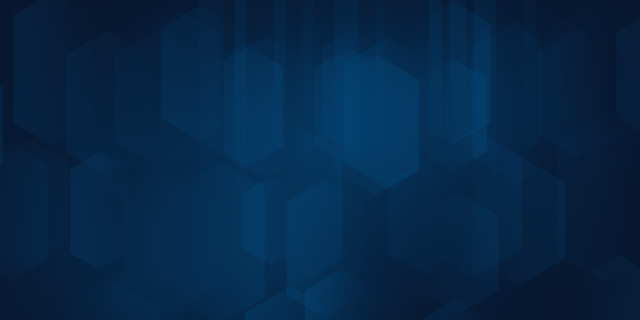
Give the GLSL for this background, as a WebGL 2 fragment shader.

```glsl
#version 300 es
precision highp float;

uniform vec2 u_resolution;
out vec4 fragColor;

vec4 hash4(float n) {
    vec4 v = fract(n * vec4(0.1031, 0.1030, 0.0973, 0.1099));
    v += dot(v, v.wzxy + 33.33);
    return fract((v.xxyz + v.yzzw) * v.zywx);
}

// Pointy-top hexagon with its upright sides lengthened by stretch
float hexagonDistance(vec2 p, float halfWidth, float stretch) {
    vec2 q = abs(p);
    q.y = max(q.y - stretch, 0.0);
    return max(q.x, dot(q, vec2(0.5, 0.866))) - halfWidth;
}

float inside(float dist, float softness) {
    return 1.0 - smoothstep(-softness, softness, dist);
}

float glow(vec2 offset, vec2 falloff) {
    return exp(-dot(offset * offset, falloff));
}

void main() {
    vec2 p = gl_FragCoord.xy / u_resolution.y;
    float edge = 0.8 / u_resolution.y;

    // Broad glows behind the shapes
    float light = 0.07;
    light += 0.43 * glow(p - vec2(1.13, 0.66), vec2(3.5, 11.0));
    light += 0.40 * glow(p - vec2(0.72, 0.20), vec2(3.0, 6.0));

    // Upright beams fading downwards
    for (int i = 0; i < 10; i++) {
        vec4 rnd = hash4(float(i) + 71.0);
        float center = 0.55 + 1.2 * (float(i) + rnd.x) / 10.0;
        float halfWidth = mix(0.015, 0.09, rnd.y * rnd.y);
        float fade = smoothstep(0.1 + 0.4 * rnd.w, 1.0, p.y);
        light += mix(0.05, 0.13, rnd.z) * fade * inside(abs(p.x - center) - halfWidth, edge);
    }

    // Translucent hexagons in loose rows, each shaded from side to side
    for (int i = 0; i < 60; i++) {
        vec4 place = hash4(float(i) + 13.0);
        vec4 look = hash4(float(i) + 207.0);
        vec2 center = vec2(
            (float(i) + 8.0 * place.x - 4.0) / 60.0 * 2.2 - 0.1,
            0.69 - 0.40 * floor(float(i % 5) * 0.5) + 0.2 * (place.y - 0.5));
        float halfWidth = mix(0.09, 0.165, place.z);
        float stretch = mix(0.03, 0.10, place.w);
        vec2 local = p - center;
        float side = look.x < 0.5 ? -1.0 : 1.0;
        float shade = mix(0.12, 1.0, smoothstep(-1.1, 1.0, side * local.x / halfWidth));
        float strength = mix(-0.05, 0.20, look.y);
        light += strength * shade * inside(hexagonDistance(local, halfWidth, stretch), edge);
    }

    // Navy to blue, easing off in the brightest overlaps
    light = clamp(light, 0.0, 1.2);
    light -= 0.35 * max(light - 0.7, 0.0);
    vec3 navy = vec3(0.030, 0.075, 0.160);
    vec3 blue = vec3(0.012, 0.285, 0.485);
    fragColor = vec4(mix(navy, blue, light), 1.0);
}
```
